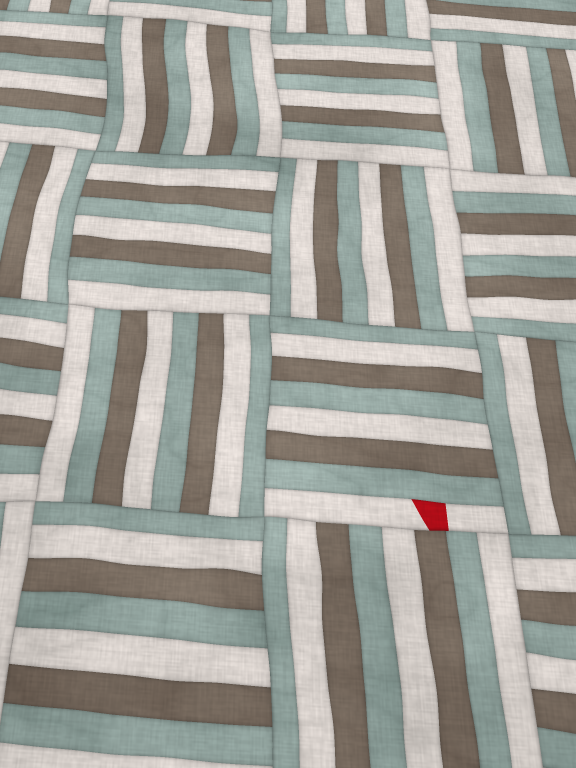
A WebGL 2 fragment shader for this pattern:

```glsl
#version 300 es
precision highp float;
// Patchwork linen quilt of striped blocks turned in checkerboard order, seen in perspective.

uniform vec2 u_resolution;
out vec4 outColor;

const vec3 CREAM_LIT  = vec3(0.89, 0.86, 0.84);
const vec3 CREAM_DIM  = vec3(0.72, 0.70, 0.68);
const vec3 SAGE_LIT   = vec3(0.66, 0.73, 0.71);
const vec3 SAGE_DIM   = vec3(0.41, 0.48, 0.46);
const vec3 BROWN_LIT  = vec3(0.54, 0.49, 0.44);
const vec3 BROWN_DIM  = vec3(0.36, 0.31, 0.27);
const vec3 PATCH_RED  = vec3(0.67, 0.05, 0.09);
const float BORDER = 0.10;                   // narrow first strip of a block
const float STRIP = (1.0 - BORDER) / 7.0;    // each remaining strip

float hash(vec2 p) {
  vec3 q = fract(vec3(p.xyx) * 0.1031);
  q += dot(q, q.yzx + 33.33);
  return fract((q.x + q.y) * q.z);
}

float noise(vec2 p) {
  vec2 i = floor(p), f = fract(p);
  f = f * f * (3.0 - 2.0 * f);
  return mix(mix(hash(i), hash(i + vec2(1, 0)), f.x),
             mix(hash(i + vec2(0, 1)), hash(i + vec2(1, 1)), f.x), f.y);
}

float fbm(vec2 p) {
  float sum = 0.0, amp = 0.5;
  for (int i = 0; i < 4; i++) {
    sum += amp * noise(p);
    p = mat2(1.6, 1.2, -1.2, 1.6) * p + 7.3;
    amp *= 0.5;
  }
  return sum;
}

// Canvas position (0..1) to quilt position in blocks, x right and y down.
vec2 quiltPlane(vec2 p) {
  float down = 1.0 - p.y - 0.05 * (p.x - 0.475);
  float blockWidth = 0.274 + 0.188 * down;
  return vec2((p.x - 0.475) / blockWidth, (3.552 - 1.0 / blockWidth) / 0.355);
}

// Hand-sewn wobble of the seams.
vec2 wobble(vec2 q) {
  vec2 slow = vec2(noise(q * 1.3 + 4.0), noise(q * 1.3 + 19.0)) - 0.5;
  vec2 fast = vec2(noise(q * 5.0 + 31.0), noise(q * 5.0 + 47.0)) - 0.5;
  return q + 0.10 * slow + 0.018 * fast;
}

// Some blocks are sewn in the opposite direction.
bool isReversed(vec2 cell) {
  return (cell.x > 0.0 && cell.y < 2.0) || (cell.x < 0.0 && cell.x - cell.y == -3.0);
}

// Strip order: sage border, then cream, brown, sage repeating.
vec3 stripColor(float index, float light) {
  float kind = mod(index, 3.0);
  if (kind < 0.5) return mix(SAGE_DIM, SAGE_LIT, light);
  if (kind < 1.5) return mix(CREAM_DIM, CREAM_LIT, min(light * 1.3, 1.0));
  return mix(BROWN_DIM, BROWN_LIT, light);
}

// Linen threads along and across a strip, with occasional slubs.
float weave(vec2 q) {
  float threads = noise(q * vec2(18.0, 150.0)) + noise(q * vec2(150.0, 18.0));
  return 0.6 * (threads - 1.0) + 0.3 * (noise(q * 95.0) - 0.5);
}

// Soft folds: narrow creases plus broad light variation.
float folds(vec2 q) {
  float broad = fbm(q * 2.1 + 3.0) - 0.47;
  float crease = 1.0 - abs(2.0 * noise(q * vec2(4.0, 7.0) + 2.0 * broad) - 1.0);
  return 0.9 * broad - 0.16 * pow(crease, 6.0) + 0.05;
}

vec3 quilt(vec2 p) {
  vec2 plane = quiltPlane(p);
  vec2 q = wobble(plane);
  vec2 cell = floor(q), local = q - cell;
  bool horizontal = mod(cell.x + cell.y, 2.0) < 0.5;
  float across = horizontal ? local.y : local.x;
  float along = horizontal ? local.x : local.y;
  if (isReversed(cell)) across = 1.0 - across;

  // Strips lean slightly, differently in every block.
  float lean = (hash(cell + 60.0) - 0.5) * 0.05 * (along - 0.5);
  float s = clamp(across + lean * sin(3.14159 * across), 0.0, 0.999);
  float index = s < BORDER ? 0.0 : 1.0 + floor((s - BORDER) / STRIP);
  float inStrip = s < BORDER ? s / BORDER : fract((s - BORDER) / STRIP);

  float tone = 0.10 * (hash(cell * 9.0 + index + 80.0) - 0.5);
  float light = clamp(0.50 + 0.24 * p.y + folds(plane) + tone, 0.0, 1.0);
  vec3 color = stripColor(index, light);

  // One small red patch in the last strip of one block.
  float leftEdge = 0.605 + 0.07 * inStrip;
  if (cell == vec2(0, 2) && index > 6.5 && along > leftEdge && along < 0.755)
    color = PATCH_RED * (0.8 + 0.4 * light);

  // Sunken seam with a slight pucker beside it.
  float seam = min(inStrip, 1.0 - inStrip);
  float blockSeam = min(min(local.x, local.y), min(1.0 - local.x, 1.0 - local.y));
  color *= 1.0 - 0.20 * exp(-seam * 22.0) - 0.14 * exp(-blockSeam * 90.0);
  color *= 1.0 + 0.05 * exp(-seam * 8.0) * (noise(plane * 26.0) - 0.5);
  return color * (1.0 + 0.11 * weave(plane));
}

void main() {
  // Average a 3 by 3 grid of samples for smooth edges.
  vec3 sum = vec3(0.0);
  for (int i = 0; i < 9; i++) {
    vec2 offset = (vec2(i % 3, i / 3) - 1.0) / 3.0;
    sum += quilt((gl_FragCoord.xy + offset) / u_resolution);
  }
  outColor = vec4(sum / 9.0, 1.0);
}
```
